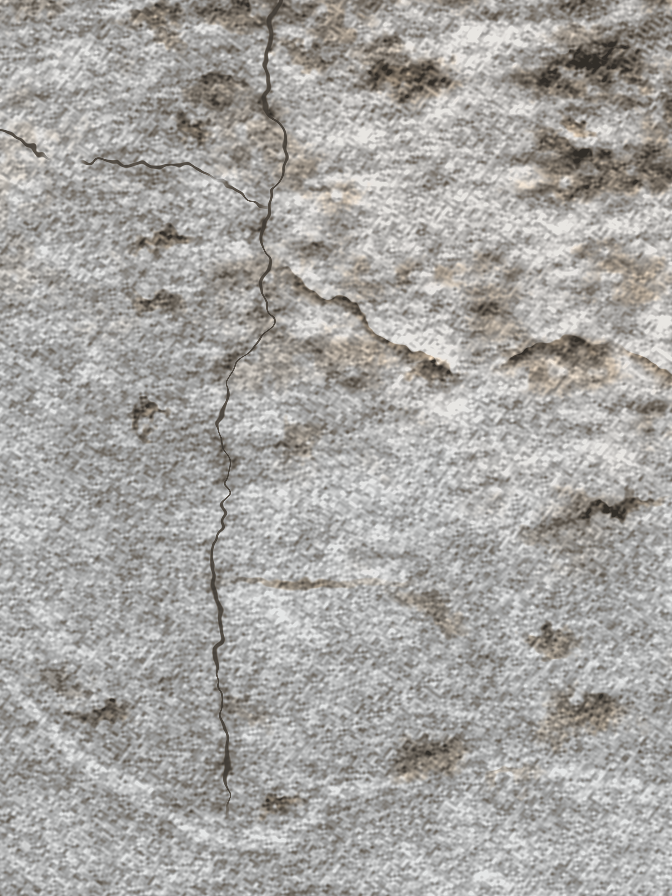
A Shadertoy shader for this texture:

```glsl
float hash(vec2 p) {
    return fract(sin(dot(p, vec2(127.1, 311.7))) * 43758.5453);
}

float noise(vec2 p) {
    vec2 i = floor(p), f = fract(p);
    f = f * f * (3.0 - 2.0 * f);
    return mix(mix(hash(i), hash(i + vec2(1, 0)), f.x),
               mix(hash(i + vec2(0, 1)), hash(i + vec2(1, 1)), f.x), f.y);
}

float fbm(vec2 p) {
    float sum = 0.0, amp = 0.53;
    for (int i = 0; i < 4; i++) {
        sum += amp * noise(p);
        p = mat2(1.6, 1.2, -1.2, 1.6) * p + 7.3;
        amp *= 0.5;
    }
    return sum;
}

float band(float d, float width) {
    return 1.0 - smoothstep(width * 0.4, width, abs(d));
}

float span(float x, float a, float b) {
    return smoothstep(a, a + 0.04, x) * (1.0 - smoothstep(b - 0.04, b, x));
}

// Sandy grains, turned off the axes
float grains(vec2 p) {
    p = mat2(0.8, 0.6, -0.6, 0.8) * p;
    return 0.55 * noise(p * 210.0) + 0.45 * noise(p * 125.0 + 9.0);
}

float lumps(vec2 p) {
    return fbm(p * vec2(19, 27) + 0.8 * noise(p * 9.0));
}

// Scattered hollows: x is the brown floor, y the shade under the upper lip
vec2 hollows(vec2 p) {
    vec2 result = vec2(0);
    vec2 warp = vec2(fbm(p * 28.0), fbm(p * 28.0 + 40.0)) - 0.5;
    warp += 0.3 * (vec2(noise(p * 120.0), noise(p * 120.0 + 30.0)) - 0.5);
    for (int i = 0; i < 32; i++) {
        float k = float(i);
        float drop = hash(vec2(k, 2.0));
        vec2 center = vec2(hash(vec2(k, 1.0)), 1.32 - 1.25 * pow(drop, 1.8));
        vec2 size = vec2(0.03 + 0.045 * hash(vec2(k, 3.0)), 0.013 + 0.016 * hash(vec2(k, 4.0)));
        vec2 q = p - center + warp * 0.06;
        q.y += q.x * (hash(vec2(k, 5.0)) - 0.4) * 0.6;
        q /= size;
        float floorMask = 1.0 - smoothstep(0.45, 1.25, length(q));
        float depth = 0.4 + 0.6 * hash(vec2(k, 6.0));
        result = max(result, depth * floorMask * vec2(1.0, smoothstep(-0.3, 0.6, q.y)));
    }
    return result;
}

void mainImage(out vec4 fragColor, in vec2 fragCoord) {
    vec2 p = fragCoord / iResolution.x;
    float wobble = fbm(p * 14.0) - 0.5;
    float fine = noise(p * 75.0) - 0.5;
    float grain = grains(p) - 0.5;

    // Broken plaster towards the upper right
    float rough = smoothstep(0.5, 1.0, p.y + 0.3 * (p.x - 0.5) + 0.4 * wobble);
    rough *= 0.45 + 0.55 * smoothstep(0.25, 0.6, p.x);

    // Grain and lumpy relief lit from above
    float lump = lumps(p);
    float slope = lump - lumps(p + vec2(-0.002, 0.009));
    float grainSlope = grain + 0.5 - grains(p + vec2(-0.0012, 0.0036));
    float tone = 0.69 + 0.40 * grain + 0.25 * grainSlope;
    tone += (0.22 + 0.42 * rough) * slope + (0.2 + 0.2 * rough) * (lump - 0.5);
    tone += 0.30 * (fbm(p * 4.5 + 3.0) - 0.5) - 0.02 * rough;

    // Brown stains and hollows
    float stain = smoothstep(0.49, 0.68, fbm(p * vec2(8, 14) + 21.0) + 0.12 * grain) * rough;
    stain *= smoothstep(0.25, 0.6, noise(p * 50.0) + 0.4 * wobble + 0.1);
    vec2 pit = hollows(p);
    float brown = max(0.75 * stain, pit.x);
    tone -= 0.20 * stain + 0.25 * pit.x + 0.15 * pit.y;

    // Overhanging ledge across the right side
    float ledgeY = mix(0.92, 0.78, smoothstep(0.42, 0.68, p.x))
                 + 0.05 * smoothstep(0.7, 0.83, p.x) - 0.05 * smoothstep(0.85, 1.0, p.x);
    float below = ledgeY - p.y + 0.11 * wobble + 0.012 * fine;
    float ledge = smoothstep(0.0, 0.005, below) * (1.0 - smoothstep(0.006, 0.036, below));
    ledge *= span(p.x, 0.41, 1.1) * smoothstep(0.15, 0.5, noise(p * 12.0 + 5.0));
    tone += 0.09 * band(below + 0.014, 0.018) * span(p.x, 0.41, 1.1) - 0.30 * ledge;
    brown = max(brown, ledge);

    // Faint horizontal scratch
    float scratch = band(p.y - 0.47 + 0.03 * wobble + 0.008 * fine, 0.008) * span(p.x, 0.27, 0.63);
    scratch *= noise(p * 38.0);
    tone -= 0.25 * scratch;
    brown = max(brown, scratch);

    // Pale ridge sagging across the bottom
    float ridgeY = 0.09 + 0.245 * pow(max(1.0 - p.x / 0.33, 0.0), 1.4)
                 + 0.1 * smoothstep(0.33, 0.7, p.x) - 0.05 * smoothstep(0.75, 1.0, p.x);
    float ridge = band(p.y - ridgeY + 0.07 * wobble + 0.008 * fine, 0.019);
    tone += 0.15 * ridge * (1.0 - 0.4 * smoothstep(0.5, 0.75, p.x));

    // Long upright crack and its left branch
    float crackX = 0.33 + 0.08 * smoothstep(0.78, 0.87, p.y)
                 + 0.065 * (fbm(vec2(p.y * 10.0, 3.0)) - 0.5)
                 + 0.012 * (noise(vec2(p.y * 60.0, 4.0)) - 0.5) + 0.006 * fine;
    float crackWidth = 0.0016 + 0.0042 * pow(noise(vec2(p.y * 28.0, 8.0)), 1.5);
    float crack = band(p.x - crackX, crackWidth) * smoothstep(0.11, 0.15, p.y);
    float crumble = band(p.x - crackX + 0.004 + 0.05 * wobble, 0.02) * smoothstep(0.11, 0.15, p.y);
    tone -= 0.12 * crumble * smoothstep(0.4, 0.7, noise(p * 24.0));
    float branchY = 1.14 - 0.05 * smoothstep(0.0, 0.1, p.x) - 0.06 * smoothstep(0.28, 0.4, p.x);
    float branch = band(p.y - branchY + 0.04 * wobble + 0.012 * fine, 0.004);
    branch *= 1.0 - smoothstep(0.38, 0.41, p.x);
    crack = max(crack, branch * smoothstep(0.2, 0.5, noise(p * 20.0)));
    tone = mix(tone, 0.22, 0.85 * crack);

    // Grey plaster turning earthy in the dark parts
    tone = clamp(tone, 0.18, 0.90);
    float warmth = max(0.7 * brown, 0.6 * (1.0 - smoothstep(0.32, 0.64, tone)));
    vec3 color = tone * mix(vec3(1.0), vec3(1.12, 0.99, 0.83), warmth);
    color *= mix(vec3(0.995, 1.0, 1.0), vec3(1.012, 1.0, 0.985), rough);
    fragColor = vec4(color, 1.0);
}
```
